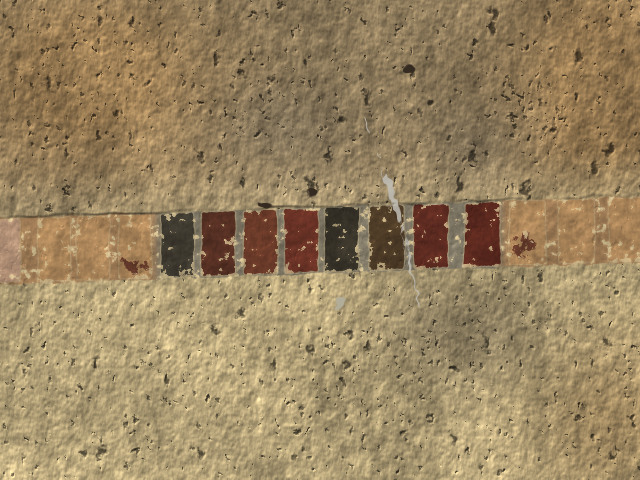
This texture is drawn by a Shadertoy shader. Its source:

```glsl
// Weathered, pitted plaster wall crossed by a tilted course of old bricks.
#define BAND_Y 0.476
#define BAND_SLOPE 0.035
#define BAND_HALF 0.069
#define BRICKS 15
#define LIGHT_STEP vec2(-0.0022, 0.0032)
#define RELIEF_GAIN 0.62
#define PIT_SCALE 27.0
#define PLASTER_HIGH vec3(0.565, 0.49, 0.365)
#define PLASTER_LOW vec3(0.695, 0.625, 0.465)
#define OCHRE vec3(0.60, 0.475, 0.31)
#define PALE vec3(0.74, 0.67, 0.51)

const float CENTRES[BRICKS] = float[](0.009, 0.113, 0.194, 0.281, 0.37,
    0.455, 0.543, 0.628, 0.712, 0.806, 0.898, 1.005, 1.099, 1.2, 1.305);
const vec3 FIRED[8] = vec3[](
    vec3(0.25, 0.23, 0.19), vec3(0.34, 0.19, 0.14), vec3(0.42, 0.23, 0.16), vec3(0.42, 0.20, 0.15),
    vec3(0.22, 0.20, 0.16), vec3(0.30, 0.23, 0.15), vec3(0.37, 0.17, 0.13), vec3(0.36, 0.16, 0.12));

float hash(vec2 p) {
    vec3 q = fract(vec3(p.xyx) * 0.1031);
    q += dot(q, q.yzx + 33.33);
    return fract((q.x + q.y) * q.z);
}
float noise(vec2 p) {
    vec2 i = floor(p), f = fract(p);
    f = f * f * (3.0 - 2.0 * f);
    return mix(mix(hash(i), hash(i + vec2(1, 0)), f.x),
               mix(hash(i + vec2(0, 1)), hash(i + vec2(1, 1)), f.x), f.y);
}
float fbm(vec2 p) {
    float sum = 0.0, amp = 0.533;
    for (int i = 0; i < 4; i++, amp *= 0.5) {
        sum += amp * noise(p);
        p = mat2(1.6, 1.2, -1.2, 1.6) * p + 17.3;
    }
    return sum;
}
float blob(vec2 p, float x, float y, float w, float h) {
    vec2 d = (p - vec2(x, y)) / vec2(w, h);
    return exp(-dot(d, d));
}

// Ragged holes scattered over a jittered grid
float pits(vec2 p, float scale, float amount) {
    vec2 q = p * scale;
    q += 0.8 * (vec2(fbm(q * 2.3), fbm(q * 2.3 + 37.0)) - 0.5);
    float depth = 0.0;
    for (int k = 0; k < 9; k++) {
        vec2 id = floor(q) + vec2(k % 3 - 1, k / 3 - 1);
        vec2 centre = id + 0.2 + 0.6 * vec2(hash(id + 5.0), hash(id + 43.0));
        float size = hash(id + 71.0), radius = mix(0.1, 0.42, size * size);
        vec2 d = (q - centre) * vec2(1.2, mix(0.5, 1.3, hash(id + 29.0)));
        depth = max(depth, step(hash(id + 19.0), amount) * smoothstep(radius, radius * 0.2, length(d)));
    }
    return depth;
}
// Holes crowd where the plaster has broken away
float holes(vec2 p) {
    float damage = blob(p, 1.13, 0.76, 0.1, 0.08) + blob(p, 0.13, 0.84, 0.14, 0.12)
                 + blob(p, 0.8, 0.22, 0.2, 0.12) + 0.7 * blob(p, 0.58, 0.76, 0.14, 0.12);
    float amount = 0.22 + 0.3 * damage;
    return max(pits(p, PIT_SCALE, amount), 0.75 * pits(p + 3.7, PIT_SCALE * 2.1, amount));
}
float relief(vec2 p, float depth) {
    return 1.6 * fbm(p * vec2(62, 40)) + 0.35 * noise(p * 150.0) - 0.6 * depth;
}

vec3 plaster(vec2 p, float above) {
    float broad = fbm(p * 6.0 + 8.0);
    float warm = blob(p, 0.18, 0.84, 0.26, 0.2) + blob(p, 1.26, 0.82, 0.2, 0.3);
    vec3 high = mix(PLASTER_HIGH, OCHRE, min(warm, 0.8));
    high = mix(high, PALE, 0.4 * smoothstep(0.11, 0.01, above));
    vec3 low = mix(PLASTER_LOW, OCHRE, 0.5 * blob(p, 1.28, 0.12, 0.16, 0.18));
    float stain = blob(p, 0.6, 0.74, 0.15, 0.1) + blob(p, 0.99, 0.71, 0.11, 0.09) + blob(p, 0.96, 0.32, 0.16, 0.11);
    vec3 col = mix(low, high, smoothstep(-0.02, 0.02, above));
    col = mix(col, vec3(0.4, 0.36, 0.29), min(0.55 * stain * (0.4 + broad), 0.7));
    return col * (0.55 + 0.4 * broad + 0.14 * noise(p * vec2(48, 7)) + 0.36 * fbm(p * vec2(75, 60)));
}

vec3 brickCourse(vec2 p, float across) {
    float edge = 1.0, wear = fbm(p * 32.0 + 4.0), chip = fbm(p * 85.0);
    vec2 q = vec2(p.x, across) + 0.009 * (vec2(wear, chip) - 0.5);
    int nearest = 0;
    for (int i = 0; i < BRICKS; i++) {
        vec2 d = abs(q - vec2(CENTRES[i], 0)) - vec2(0.028 + 0.0003 * float(i), BAND_HALF - 0.008);
        float dist = length(max(d, 0.0)) + min(max(d.x, d.y), 0.0) - 0.005;
        if (dist < edge) { edge = dist; nearest = i; }
    }
    vec3 brick = nearest == 0 ? vec3(0.68, 0.55, 0.45) : vec3(0.67, 0.52, 0.35);
    if (nearest > 3 && nearest < 12) brick = FIRED[nearest - 4];
    float bared = blob(p, 0.275, 0.447, 0.035, 0.02) + blob(p, 1.09, 0.487, 0.03, 0.025);
    brick = mix(brick, vec3(0.38, 0.22, 0.16), smoothstep(0.5, 0.75, bared + 1.8 * (chip - 0.5)) * step(0.1, bared));
    // Flakes of old paint gather along the edges
    float flakes = chip + 0.1 * smoothstep(-0.03, -0.066, across) + 0.14 * smoothstep(-0.008, 0.0, edge);
    brick = mix(brick, PALE, 0.8 * smoothstep(0.71, 0.78, flakes));
    float grey = smoothstep(0.31, 0.34, p.x) * smoothstep(1.06, 1.03, p.x);
    vec3 joint = mix(vec3(0.63, 0.49, 0.34), vec3(0.49, 0.46, 0.39), grey);
    joint = mix(joint, PALE, max(0.6 * smoothstep(0.004, 0.0, edge), smoothstep(0.6, 0.75, chip)));
    return mix(brick, joint, smoothstep(-0.0015, 0.0015, edge)) * (0.66 + 0.36 * wear + 0.32 * chip);
}

void mainImage(out vec4 fragColor, in vec2 fragCoord) {
    vec2 p = fragCoord / iResolution.y, lit = p + LIGHT_STEP;
    float across = p.y - BAND_Y - BAND_SLOPE * p.x, depth = holes(p);
    float rim = abs(across) - BAND_HALF + 0.01 * (fbm(p * 40.0) - 0.5);
    // Light catches the relief from the upper left
    float slope = relief(p, depth) - relief(lit, holes(lit));
    vec3 wall = plaster(p, across - BAND_HALF) * clamp(1.0 + RELIEF_GAIN * slope, 0.4, 1.28) * (1.0 - 0.5 * depth);
    vec3 course = brickCourse(p, across) * (1.0 + 0.25 * clamp(slope, -1.0, 1.0));
    vec3 col = mix(wall, course, smoothstep(0.002, -0.002, rim));
    // Shadowed ledge, pebbles and a deep gap
    float ledge = abs(across - BAND_HALF - 0.002 + 0.008 * (noise(p * 30.0) - 0.5));
    col *= 1.0 - 0.5 * smoothstep(0.005, 0.0, ledge) * noise(p * 14.0);
    vec2 w = p + 0.012 * (noise(p * 90.0) - 0.5);
    float dark = max(blob(w, 0.852, 0.854, 0.013, 0.013), max(blob(w, 0.651, 0.601, 0.01, 0.014), blob(w, 0.553, 0.575, 0.02, 0.008)));
    col = mix(col, vec3(0.21, 0.17, 0.13), smoothstep(0.35, 0.65, dark));
    col = mix(col, vec3(0.7, 0.68, 0.6), smoothstep(0.35, 0.65, blob(w, 0.708, 0.37, 0.011, 0.013)));
    // Broken trickle of white paint
    float t = (0.757 - p.y) / 0.396;
    float off = abs(w.x - 0.76 - 0.156 * t + 0.043 * t * t);
    float width = 0.0015 + 0.005 * smoothstep(0.2, 0.32, t) * smoothstep(0.85, 0.7, t);
    float trickle = smoothstep(width + 0.002, width - 0.002, off) * step(abs(t - 0.5), 0.5);
    trickle *= smoothstep(0.38, 0.55, fbm(p * vec2(90, 45)) + 0.06 * smoothstep(0.2, 0.4, t));
    fragColor = vec4(mix(col, vec3(0.76, 0.75, 0.72), 0.85 * trickle), 1.0);
}
```
